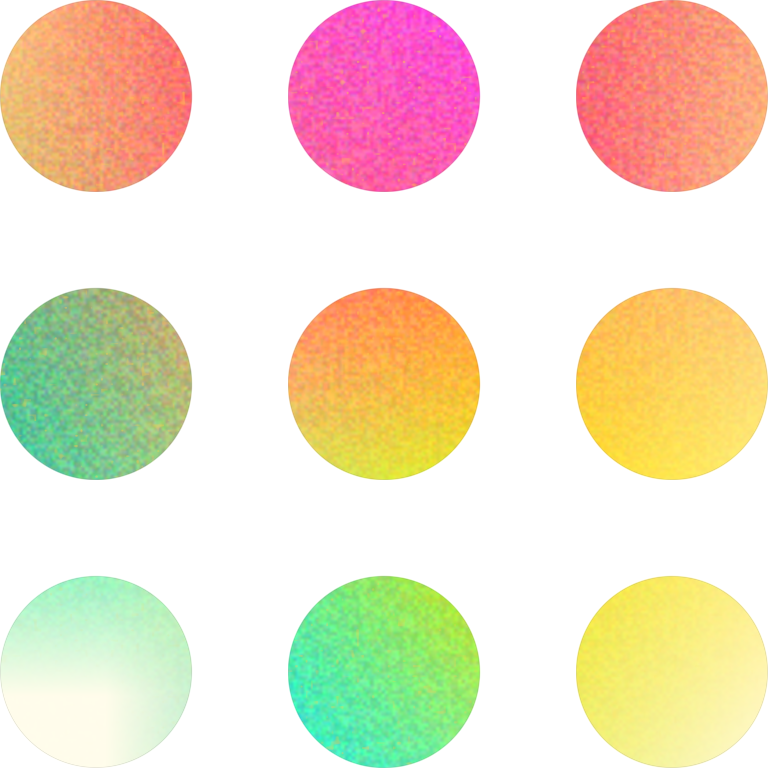
Give the GLSL for this background, as a three.js fragment shader.

```glsl
// Three by three grid of grainy gradient discs on white, touching the canvas edges.
// Each disc blends four corner colours; value noise adds fine coloured grain
// and sparse bright flecks, which fade out on the paler discs.

#define PITCH 0.375
#define RADIUS 0.125
#define EDGE 0.0012
#define RIM 0.16
#define GRAIN_SCALE 210.0
#define GRAIN 0.20
#define FLECK_SCALE 150.0
#define FLECK 0.45
#define PAPER vec3(1.0)

varying vec2 vUv;

float hash(vec2 p) {
  return fract(sin(dot(p, vec2(127.1, 311.7))) * 43758.5453);
}

float noise(vec2 p) {
  vec2 i = floor(p);
  vec2 f = fract(p);
  f = f * f * (3.0 - 2.0 * f);
  return mix(mix(hash(i), hash(i + vec2(1.0, 0.0)), f.x),
             mix(hash(i + vec2(0.0, 1.0)), hash(i + vec2(1.0, 1.0)), f.x), f.y);
}

// Bilinear blend: bottom left, bottom right, top left, top right
vec3 blend(vec2 t, vec3 bl, vec3 br, vec3 tl, vec3 tr) {
  return mix(mix(bl, br, t.x), mix(tl, tr, t.x), t.y);
}

// Gradient of the disc in a grid cell, q from -1 to 1 across the disc
vec3 discColor(vec2 cell, vec2 q) {
  vec2 t = clamp(q * 0.5 + 0.5, 0.0, 1.0);
  float k = cell.x + 3.0 * cell.y;

  // Bottom row: mint to cream, aqua to lime, lemon
  if (k < 0.5) {
    vec2 s = clamp((q - vec2(0.1, -0.25)) / vec2(0.95, 1.25), 0.0, 1.0);
    return blend(s, vec3(1.0, 0.99, 0.92), vec3(0.78, 0.94, 0.81),
                    vec3(0.60, 0.95, 0.75), vec3(0.72, 0.95, 0.68));
  }
  if (k < 1.5) return blend(t, vec3(0.16, 0.93, 0.84), vec3(0.52, 0.94, 0.56),
                               vec3(0.42, 0.92, 0.58), vec3(0.78, 0.90, 0.14));
  if (k < 2.5) return blend(t, vec3(0.94, 0.94, 0.46), vec3(1.0, 0.98, 0.84),
                               vec3(0.95, 0.90, 0.22), vec3(1.0, 0.94, 0.55));

  // Middle row: teal to tan, orange to lime, amber
  if (k < 3.5) return blend(t, vec3(0.24, 0.80, 0.64), vec3(0.66, 0.80, 0.50),
                               vec3(0.42, 0.74, 0.54), vec3(0.82, 0.66, 0.42));
  if (k < 4.5) return blend(t, vec3(0.84, 0.90, 0.36), vec3(0.90, 0.92, 0.14),
                               vec3(1.08, 0.50, 0.40), vec3(1.08, 0.58, 0.26));
  if (k < 5.5) return blend(t, vec3(1.0, 0.87, 0.17), vec3(1.0, 0.94, 0.48),
                               vec3(1.0, 0.70, 0.32), vec3(1.0, 0.80, 0.46));

  // Top row: sand to coral, magenta, coral to peach
  if (k < 6.5) return blend(t, vec3(0.86, 0.76, 0.42), vec3(1.0, 0.48, 0.46),
                               vec3(1.0, 0.78, 0.50), vec3(1.0, 0.40, 0.42));
  if (k < 7.5) return blend(t, vec3(1.0, 0.38, 0.62), vec3(1.0, 0.36, 0.66),
                               vec3(1.0, 0.36, 0.74), vec3(1.0, 0.28, 0.90));
  return blend(t, vec3(1.0, 0.38, 0.48), vec3(1.0, 0.74, 0.50),
                  vec3(1.0, 0.42, 0.45), vec3(1.0, 0.64, 0.48));
}

void main() {
  // Grid cell and local disc position
  vec2 cell = floor(vUv / PITCH);
  vec2 local = vUv - cell * PITCH - RADIUS;
  float dist = length(local) - RADIUS;
  vec3 color = discColor(cell, local / RADIUS);

  // Grain is strongest on deep colours
  float luma = dot(color, vec3(0.30, 0.59, 0.11));
  float depth = smoothstep(1.0, 0.62, luma);
  vec2 g = vUv * GRAIN_SCALE;
  vec3 jitter = vec3(noise(g), noise(g + 37.3), noise(g + 91.7)) - 0.5;
  color += jitter * GRAIN * depth;

  // Sparse warm flecks
  float fleck = smoothstep(0.80, 1.0, noise(vUv * FLECK_SCALE + 13.1));
  color = mix(color, vec3(1.0, 0.80, 0.30), fleck * FLECK * depth);

  // Hairline grey rim, then the disc over the paper
  float rim = 1.0 - smoothstep(0.0, EDGE, abs(dist + 0.5 * EDGE));
  color = mix(clamp(color, 0.0, 1.0), vec3(0.40), rim * RIM);
  float mask = 1.0 - smoothstep(-EDGE, EDGE, dist);
  gl_FragColor = vec4(mix(PAPER, color, mask), 1.0);
}
```
